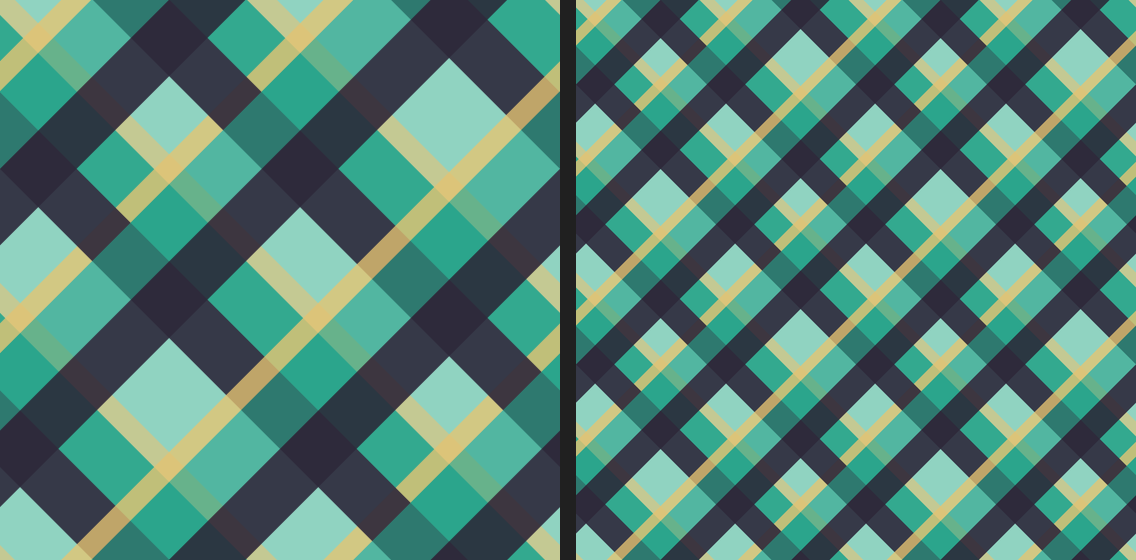
Left: one tile. Right: repeated 2 by 2.
Give the GLSL for this pattern, as a Shadertoy shader.

```glsl
// Diagonal plaid: two sets of crossing bands in sheer mint, green, slate and gold.
// Both diagonals x - y and x + y have period 1, so the cloth tiles on the canvas.
// Each set holds two unequal repeats of dark band, thin stripe and shaded half.

// Band centres along each diagonal, in canvas units
const vec2 FALL_DARK   = vec2(0.3698, 0.8372);  // along x - y
const vec2 FALL_STRIPE = vec2(0.1361, 0.6042);
const vec2 RISE_DARK   = vec2(0.2344, 0.7669);  // along x + y
const vec2 RISE_STRIPE = vec2(0.4681, 0.0);

// Half widths, measured along the diagonal coordinate
const float DARK_HALF   = 0.0684;
const float STRIPE_HALF = 0.0267;
const float SHADE_HALF  = 0.1168;

// Open squares, by quadrant
const vec3 MINT      = vec3(0.565, 0.827, 0.757);
const vec3 SEA_GREEN = vec3(0.322, 0.714, 0.631);
const vec3 JADE      = vec3(0.200, 0.661, 0.559);
const vec3 EMERALD   = vec3(0.169, 0.647, 0.549);

// Thin stripes
const vec3 SAND  = vec3(0.769, 0.788, 0.576);
const vec3 SAGE  = vec3(0.404, 0.698, 0.547);
const vec3 STRAW = vec3(0.824, 0.784, 0.512);
const vec3 OLIVE = vec3(0.753, 0.749, 0.475);
const vec3 GOLD  = vec3(0.863, 0.768, 0.476);
const vec3 OCHRE = vec3(0.749, 0.647, 0.412);

// Dark bands
const vec3 SLATE = vec3(0.212, 0.224, 0.282);
const vec3 PINE  = vec3(0.180, 0.475, 0.435);
const vec3 INK   = vec3(0.169, 0.214, 0.257);
const vec3 UMBER = vec3(0.238, 0.212, 0.250);
const vec3 PLUM  = vec3(0.180, 0.165, 0.231);

// Smooth coverage of a periodic band
float band(float coord, float centre, float halfWidth) {
    float dist = abs(fract(coord - centre + 0.5) - 0.5);
    float edge = 1.4142 / min(iResolution.x, iResolution.y);
    return clamp(0.5 + (halfWidth - dist) / edge, 0.0, 1.0);
}

// Coverage of both bands of one kind
float bandPair(float coord, vec2 centres, float halfWidth) {
    return max(band(coord, centres.x, halfWidth), band(coord, centres.y, halfWidth));
}

void mainImage(out vec4 fragColor, in vec2 fragCoord) {
    vec2 p = fragCoord / iResolution.xy;
    float fall = p.x - p.y;
    float rise = p.x + p.y;

    float fallDark = bandPair(fall, FALL_DARK, DARK_HALF);
    float riseDark = bandPair(rise, RISE_DARK, DARK_HALF);
    float broadStripe = band(fall, FALL_STRIPE.x, STRIPE_HALF);
    float buriedStripe = band(fall, FALL_STRIPE.y, STRIPE_HALF);
    float fallStripe = max(broadStripe, buriedStripe);
    float riseStripe = bandPair(rise, RISE_STRIPE, STRIPE_HALF);

    // Shaded halves run from stripe to dark band on one axis, dark to stripe on the other
    vec2 fallShadeMid = 0.5 * (FALL_STRIPE + FALL_DARK);
    vec2 riseShadeMid = 0.5 * (RISE_DARK + RISE_STRIPE + vec2(0.0, 1.0));
    float fallShade = bandPair(fall, fallShadeMid, SHADE_HALF);
    float riseShade = bandPair(rise, riseShadeMid, SHADE_HALF);

    // Open squares and the stripes across them
    vec3 open = mix(mix(MINT, SEA_GREEN, fallShade), mix(JADE, EMERALD, fallShade), riseShade);
    open = mix(open, mix(SAND, SAGE, fallShade), riseStripe);
    vec3 goldStripe = mix(mix(STRAW, OLIVE, riseShade), GOLD, riseStripe);
    open = mix(open, goldStripe, fallStripe);

    // One gold stripe passes over the dark band, the other under it
    vec3 crossBand = mix(SLATE, PINE, fallShade);
    crossBand = mix(crossBand, OCHRE, broadStripe);
    crossBand = mix(crossBand, UMBER, buriedStripe);

    // Dark bands on the other diagonal cover every stripe
    vec3 topBand = mix(SLATE, INK, riseShade);
    topBand = mix(topBand, UMBER, riseStripe);
    topBand = mix(topBand, PLUM, riseDark);

    vec3 color = mix(open, crossBand, riseDark);
    color = mix(color, topBand, fallDark);
    fragColor = vec4(color, 1.0);
}
```
